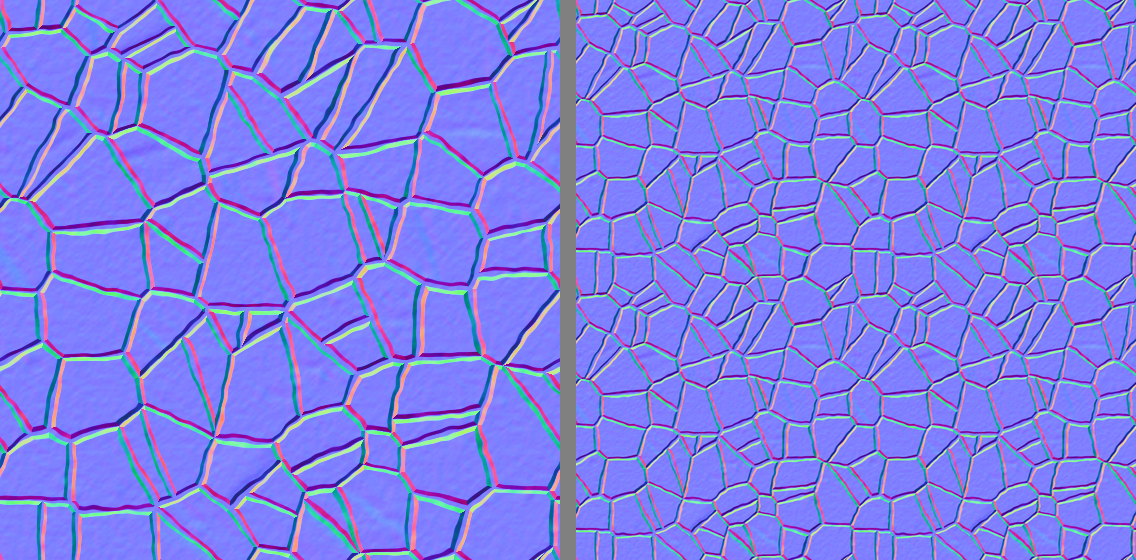
Left: one tile. Right: repeated 2 by 2.
Write a WebGL 1 fragment shader that draws this texture map.

```glsl
precision highp float;
uniform vec2 u_resolution;

const float GRID = 8.0;            // stones per side before splitting
const float JITTER = 0.92;         // scatter of the stone centres
const float SIZE_SPREAD = 0.38;    // difference between big and small stones
const float SPLIT_SHARE = 0.32;    // share of stones cracked in two
const float LAYER_SHARE = 0.14;    // share of stones with visible strata
const float LAYER_TILT = 0.3;
const float BEVEL_WIDTH = 0.0062;
const float BEVEL_ANGLE = 1.6;     // steepest tilt in radians
const float GAP_MIN = 0.0006;      // half width of the joints
const float GAP_MAX = 0.0042;
const float EDGE_SOFTNESS = 0.0013;
const float BEND = 0.012;          // slow bending of the outlines
const float CHIP = 0.0045;         // fine chipping of the outlines
const float GRAIN_TILT = 0.13;
const float DENT_TILT = 0.22;

float hash(vec2 p) {
  return fract(sin(dot(p, vec2(127.1, 311.7))) * 43758.5453);
}

// Value noise with n cells per tile
float noise(vec2 uv, float n) {
  vec2 p = uv * n;
  vec2 i = floor(p);
  vec2 f = fract(p);
  f = f * f * (3.0 - 2.0 * f);
  vec2 a = mod(i, n);
  vec2 b = mod(i + 1.0, n);
  return mix(mix(hash(a), hash(vec2(b.x, a.y)), f.x),
             mix(hash(vec2(a.x, b.y)), hash(b), f.x), f.y);
}

vec2 noise2(vec2 uv, float n) {
  return vec2(noise(uv, n), noise(uv + vec2(0.37, 0.71), n)) - 0.5;
}

vec2 noiseSlope(vec2 uv, float n) {
  vec2 e = vec2(0.3 / n, 0.0);
  return vec2(noise(uv + e, n) - noise(uv - e, n),
              noise(uv + e.yx, n) - noise(uv - e.yx, n));
}

// Centre (xy) and weight (z) of the stone in a grid cell
vec3 stone(vec2 cell) {
  vec2 id = mod(cell, GRID);
  vec2 shift = vec2(hash(id + 3.7), hash(id + 19.3)) - 0.5;
  return vec3(cell + 0.5 + JITTER * shift, SIZE_SPREAD * hash(id + 41.9));
}

void main() {
  vec2 uv = gl_FragCoord.xy / u_resolution;
  float pixel = 1.0 / min(u_resolution.x, u_resolution.y);
  vec2 bent = uv + BEND * noise2(uv, 11.0) + CHIP * noise2(uv, 52.0);
  vec2 p = bent * GRID;
  vec2 base = floor(p);

  // Owning stone of a weighted Voronoi diagram
  float nearest = 100.0;
  vec2 ownCell = base;
  vec3 own = vec3(0.0);
  for (int y = -2; y <= 2; y++) {
    for (int x = -2; x <= 2; x++) {
      vec2 cell = base + vec2(float(x), float(y));
      vec3 s = stone(cell);
      vec2 r = s.xy - p;
      float power = dot(r, r) - s.z;
      if (power < nearest) {
        nearest = power;
        ownCell = cell;
        own = s;
      }
    }
  }

  // Distance to the closest side and its outward direction
  float side = 100.0;
  vec2 outward = vec2(0.0, 1.0);
  for (int y = -2; y <= 2; y++) {
    for (int x = -2; x <= 2; x++) {
      vec3 s = stone(base + vec2(float(x), float(y)));
      vec2 r = s.xy - p;
      vec2 span = s.xy - own.xy;
      float len = length(span);
      float d = (dot(r, r) - s.z - nearest) / max(2.0 * len, 0.001);
      if (len > 0.001 && d < side) {
        side = d;
        outward = span / len;
      }
    }
  }

  // Straight crack through some stones
  vec2 id = mod(ownCell, GRID);
  vec2 local = p - own.xy;
  float angle = 6.2832 * hash(id + 57.1);
  vec2 across = vec2(cos(angle), sin(angle));
  float crack = dot(local, across);
  if (hash(id + 73.3) < SPLIT_SHARE && abs(crack) < side) {
    side = abs(crack);
    outward = crack > 0.0 ? -across : across;
  }
  side /= GRID;

  // Bevelled rim beside a flat joint
  float gap = mix(GAP_MIN, GAP_MAX, smoothstep(0.2, 0.9, noise(uv, 14.0)));
  float rim = gap + BEVEL_WIDTH * mix(0.8, 1.2, hash(id + 88.7));
  float soft = max(EDGE_SOFTNESS, 0.75 * pixel);
  float inside = smoothstep(rim - soft, rim + soft, side);
  float bevel = smoothstep(gap - soft, gap + soft, side) * (1.0 - inside);
  float tilt = BEVEL_ANGLE * bevel * mix(0.7, 1.1, noise(uv, 40.0));
  outward = normalize(outward + 0.45 * noise2(uv, 60.0));

  // Fine grain, scattered dents and strata
  vec2 relief = GRAIN_TILT * (noiseSlope(uv, 96.0) + 0.7 * noiseSlope(uv, 190.0));
  relief += DENT_TILT * smoothstep(0.66, 0.9, noise(uv, 17.0)) * noiseSlope(uv, 58.0);
  vec2 strata = vec2(dot(local, vec2(-across.y, across.x)), crack * 7.0) / 64.0;
  float layered = step(hash(id + 97.9), LAYER_SHARE) * inside;
  relief += across * layered * LAYER_TILT * noiseSlope(strata, 64.0).y;

  // Normal packed into colour, with x reversed
  vec3 normal = vec3(outward * sin(tilt) - relief, cos(tilt));
  normal /= max(length(normal), 0.001);
  gl_FragColor = vec4(0.5 + 0.5 * normal * vec3(-1.0, 1.0, 1.0), 1.0);
}
```
